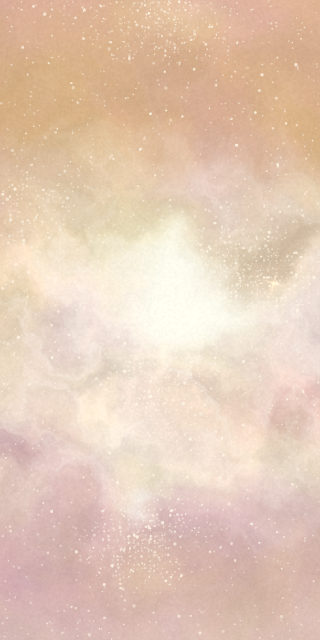
This background is drawn by a Shadertoy shader. Its source:

```glsl
// A pastel nebula: a vertical colour wash, soft patches bent by fractal noise,
// a creamy double core, and layered grids of small stars gathered in clusters.
// Positions are in canvas widths: x runs 0..1 and y runs 0..2 from the bottom.
#define WARP 0.42
#define CLOUD_CONTRAST 0.40
#define WISP_STRENGTH 0.50
#define HUE_DRIFT 0.16
#define GRAIN 0.03
#define STAR_LAYERS 5
#define STAR_GLOW 0.85

const vec3 ROSE  = vec3(0.82, 0.68, 0.66);
const vec3 TAN   = vec3(0.84, 0.68, 0.54);
const vec3 CREAM = vec3(0.94, 0.88, 0.81);
const vec3 BLUSH = vec3(0.92, 0.82, 0.78);
const vec3 GOLD  = vec3(0.94, 0.84, 0.67);
const vec3 PEARL = vec3(0.99, 0.96, 0.92);
const vec3 OLIVE = vec3(0.92, 0.89, 0.74);

float hash(vec2 p) {
    vec3 q = fract(vec3(p.xyx) * 0.1031);
    q += dot(q, q.yzx + 33.33);
    return fract((q.x + q.y) * q.z);
}

float noise(vec2 p) {
    vec2 i = floor(p), f = fract(p);
    f = f * f * (3.0 - 2.0 * f);
    return mix(mix(hash(i), hash(i + vec2(1, 0)), f.x),
               mix(hash(i + vec2(0, 1)), hash(i + vec2(1, 1)), f.x), f.y);
}

float fbm(vec2 p) {
    float sum = 0.0, amp = 0.46;
    for (int i = 0; i < 6; i++) {
        sum += amp * noise(p);
        p = mat2(1.6, 1.2, -1.2, 1.6) * p + 7.3;
        amp *= 0.56;
    }
    return sum;
}

// Gaussian falloff around a centre, with separate radii in x and y.
float blob(vec2 p, vec2 centre, vec2 radius) {
    vec2 d = (p - centre) / radius;
    return exp(-dot(d, d));
}

vec3 wash(float y) {
    vec3 c = mix(vec3(0.85, 0.73, 0.71), ROSE, smoothstep(0.0, 0.2, y));
    c = mix(c, BLUSH, smoothstep(0.30, 0.55, y));
    c = mix(c, CREAM, smoothstep(0.62, 0.90, y));
    c = mix(c, vec3(0.86, 0.76, 0.66), smoothstep(1.12, 1.42, y));
    c = mix(c, TAN, smoothstep(1.38, 1.65, y));
    return mix(c, vec3(0.86, 0.69, 0.59), smoothstep(1.75, 2.0, y));
}

vec3 nebula(vec2 p) {
    float middle = blob(p, vec2(0.5, 0.92), vec2(0.85, 0.58));
    vec2 bend = vec2(fbm(p * 4.0 + 3.0), fbm(p * 4.0 + 19.0)) - 0.5;
    vec2 q = p + WARP * (0.5 + 0.5 * middle) * bend;
    vec3 c = wash(q.y);

    // Broad coloured patches.
    c = mix(c, TAN, 0.55 * blob(q, vec2(0.0, 1.20), vec2(0.16, 0.28)));
    c = mix(c, BLUSH, 0.60 * blob(q, vec2(0.26, 1.02), vec2(0.24, 0.24)));
    c = mix(c, BLUSH, 0.65 * blob(q, vec2(0.62, 1.45), vec2(0.20, 0.10)));
    c = mix(c, CREAM, 0.50 * blob(q, vec2(0.85, 1.34), vec2(0.25, 0.07)));
    c = mix(c, vec3(0.82, 0.72, 0.59), 0.85 * blob(q, vec2(0.77, 1.22), vec2(0.19, 0.10)));
    c = mix(c, vec3(0.87, 0.70, 0.69), 0.85 * blob(q, vec2(0.93, 0.77), vec2(0.24, 0.11)));
    c = mix(c, ROSE * 0.96, 0.85 * blob(q, vec2(0.03, 0.60), vec2(0.17, 0.11)));
    c = mix(c, PEARL, 0.60 * blob(q, vec2(0.42, 0.62), vec2(0.17, 0.12)));
    c = mix(c, CREAM, 0.70 * blob(q, vec2(0.90, 0.55), vec2(0.20, 0.10)));
    c = mix(c, BLUSH, 0.70 * blob(q, vec2(0.86, 0.33), vec2(0.15, 0.07)));
    c = mix(c, GOLD, 0.55 * blob(q, vec2(0.53, 1.94), vec2(0.18, 0.11)));
    c = mix(c, GOLD, 0.35 * blob(q, vec2(0.50, 0.25), vec2(0.12, 0.10)));
    c = mix(c, OLIVE, 0.65 * blob(q, vec2(0.50, 0.50), vec2(0.12, 0.06)));
    c = mix(c, PEARL, 0.85 * blob(q, vec2(0.48, 0.44), vec2(0.08, 0.04)));
    c = mix(c, OLIVE, 0.60 * blob(q, vec2(0.46, 1.23), vec2(0.16, 0.09)));

    // Cloud shading, warm and pink drift, then bright slanting wisps.
    float cloud = fbm(q * vec2(5.5, 7.0) + 41.0) - 0.5;
    c *= 1.0 + CLOUD_CONTRAST * (0.22 + 0.78 * middle) * cloud;
    c += HUE_DRIFT * (fbm(q * 3.0 + 63.0) - 0.5) * vec3(0.1, 0.35, -0.7);
    vec2 slant = mat2(0.8, -0.6, 0.6, 0.8) * q;
    float ridge = 1.0 - abs(2.0 * fbm(slant * vec2(7.0, 4.5) + 11.0) - 1.0);
    c = mix(c, PEARL, WISP_STRENGTH * middle * pow(ridge, 6.0));

    // Creamy halo and the two overlapping cores.
    vec2 s = p + 0.16 * bend;
    c = mix(c, PEARL, 0.60 * blob(s, vec2(0.55, 1.05), vec2(0.28, 0.20)));
    float core = blob(s, vec2(0.53, 1.11), vec2(0.09, 0.11))
               + blob(s, vec2(0.625, 1.015), vec2(0.12, 0.06))
               + 0.3 * blob(s, vec2(0.54, 1.23), vec2(0.025, 0.09));
    return mix(c, vec3(1.0, 1.0, 0.95), 1.0 - exp(-2.3 * core));
}

// Chance of a star at a place: a sparse field plus dense clusters.
float starDensity(vec2 p) {
    return 0.045 + 0.40 * blob(p, vec2(0.50, 1.92), vec2(0.16, 0.11))
         + 0.55 * blob(p, vec2(0.76, 1.15), vec2(0.18, 0.11))
         + 0.45 * blob(p, vec2(0.49, 0.83), vec2(0.11, 0.16))
         + 0.50 * blob(p, vec2(0.44, 0.31), vec2(0.14, 0.12))
         + 0.18 * blob(p, vec2(0.10, 1.38), vec2(0.13, 0.15));
}

float stars(vec2 p, float pixel) {
    float light = 0.0;
    for (int i = 0; i < STAR_LAYERS; i++) {
        float cells = 18.0 + 15.0 * float(i);
        vec2 id = floor(p * cells), seed = id + 57.0 * float(i);
        vec2 centre = (id + 0.2 + 0.6 * vec2(hash(seed + 5.1), hash(seed + 9.7))) / cells;
        float size = mix(0.0012, 0.0046, pow(hash(seed + 3.3), 5.0));
        float lit = step(hash(seed), starDensity(centre)) * mix(0.25, 1.0, hash(seed + 8.2));
        light += lit * (1.0 - smoothstep(size - pixel * 0.5, size + pixel, length(p - centre)));
    }
    return min(light, 1.0);
}

void mainImage(out vec4 fragColor, in vec2 fragCoord) {
    vec2 p = fragCoord / iResolution.xy * vec2(1.0, 2.0);
    vec3 color = nebula(p) + GRAIN * (noise(p * 170.0) - 0.5);
    color = mix(color, vec3(1.0, 0.97, 0.91), STAR_GLOW * stars(p, 1.0 / iResolution.x));
    // Four-pointed twinkle.
    vec2 d = abs(mat2(0.96, 0.28, -0.28, 0.96) * (p - vec2(0.855, 1.115))) / 0.035;
    color += vec3(0.20, 0.18, 0.13) * (exp(-9.0 * d.x - 1.8 * d.y) + exp(-9.0 * d.y - 1.8 * d.x));
    fragColor = vec4(clamp(color, 0.0, 1.0), 1.0);
}
```
